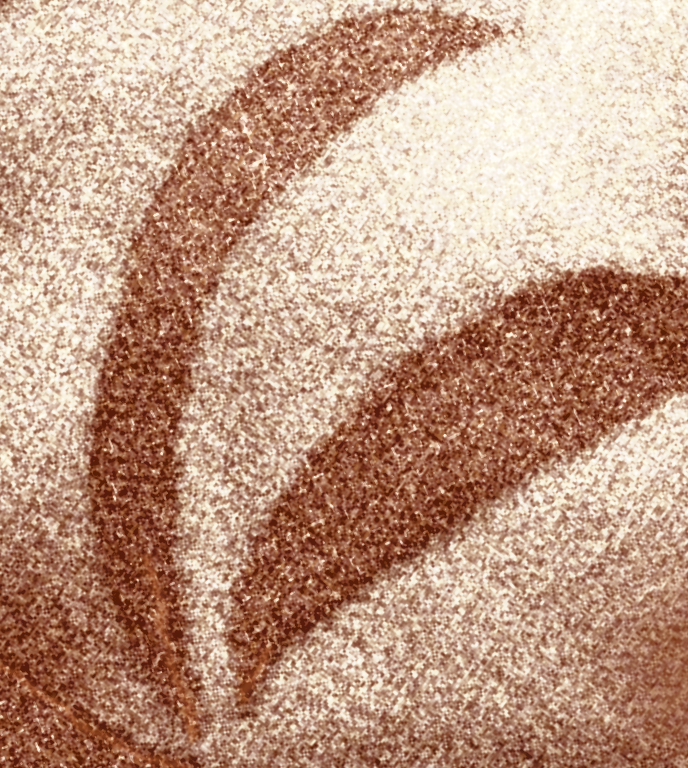
Write a Shadertoy shader that draws this texture.

```glsl
float hash(vec2 p) {
    return fract(sin(dot(p, vec2(127.1, 311.7))) * 43758.5453);
}

float noise(vec2 p) {
    vec2 i = floor(p), f = fract(p);
    f = f * f * (3.0 - 2.0 * f);
    return mix(mix(hash(i), hash(i + vec2(1, 0)), f.x),
               mix(hash(i + vec2(0, 1)), hash(i + vec2(1, 1)), f.x), f.y);
}

float fbm(vec2 p) {
    float sum = 0.0, amp = 0.5;
    for (int i = 0; i < 4; i++) {
        sum += amp * noise(p);
        p = mat2(1.6, 1.2, -1.2, 1.6) * p + 7.3;
        amp *= 0.5;
    }
    return sum;
}

// Soft elliptical spot
float spot(vec2 p, vec2 center, vec2 radius) {
    vec2 q = (p - center) / radius;
    return exp(-dot(q, q));
}

// Capsule whose radius (z) varies between its ends
float taper(vec2 p, vec3 a, vec3 b) {
    vec2 ba = b.xy - a.xy;
    float h = clamp(dot(p - a.xy, ba) / dot(ba, ba), 0.0, 1.0);
    return length(p - a.xy - h * ba) - mix(a.z, b.z, h);
}

float slash(vec2 p, vec3 path[12]) {
    float d = 1e3;
    for (int i = 0; i < 11; i++) d = min(d, taper(p, path[i], path[i + 1]));
    return d;
}

float line(float d, float width) {
    return exp(-d * d / (width * width));
}

vec3 crustRamp(float tone) {
    vec3 stops[6] = vec3[6](
        vec3(0.32, 0.12, 0.06), vec3(0.49, 0.25, 0.16), vec3(0.58, 0.39, 0.30),
        vec3(0.71, 0.55, 0.46), vec3(0.85, 0.74, 0.65), vec3(0.96, 0.92, 0.84));
    vec3 color = stops[0];
    for (int i = 1; i < 6; i++)
        color = mix(color, stops[i], clamp(tone * 5.0 - float(i - 1), 0.0, 1.0));
    return mix(color, vec3(1.0, 0.99, 0.96), clamp((tone - 1.0) * 3.0, 0.0, 1.0));
}

// Broad light and flour cover
float flourTone(vec2 p) {
    float t = 0.86;
    t += 0.26 * spot(p, vec2(0.67, 0.80), vec2(0.26, 0.20));
    t += 0.17 * spot(p, vec2(0.80, 1.00), vec2(0.25, 0.12));
    t += 0.12 * spot(p, vec2(0.17, 0.96), vec2(0.20, 0.09));
    t += 0.13 * spot(p, vec2(0.85, 0.43), vec2(0.14, 0.09));
    t += 0.15 * spot(p, vec2(0.27, 0.22), vec2(0.04, 0.15));
    t += 0.08 * spot(p, vec2(0.06, 0.58), vec2(0.09, 0.12));
    t -= 0.15 * spot(p, vec2(0.91, 0.78), vec2(0.05, 0.15));
    t -= 0.28 * spot(p, vec2(0.00, 0.75), vec2(0.06, 0.06));
    t -= 0.10 * spot(p, vec2(0.14, 0.83), vec2(0.10, 0.10));
    t -= 0.46 * spot(p, vec2(0.04, 0.16), vec2(0.17, 0.20));
    t -= 0.20 * spot(p, vec2(0.46, 0.57), vec2(0.10, 0.07));
    t -= 0.14 * spot(p, vec2(0.32, 0.46), vec2(0.07, 0.14));
    t -= 0.36 * spot(p, vec2(0.91, 0.11), vec2(0.14, 0.17));
    t -= 0.32 * spot(p, vec2(0.58, 0.00), vec2(0.30, 0.07));
    t -= 0.40 * spot(p, vec2(0.00, 1.00), vec2(0.03, 0.02));
    return t - 0.12 * smoothstep(0.45, 0.15, p.y);
}

void mainImage(out vec4 fragColor, in vec2 fragCoord) {
    vec2 p = fragCoord / iResolution.y;
    vec3 longPath[12] = vec3[12](
        vec3(0.671, 0.961, 0.002), vec3(0.573, 0.954, 0.034), vec3(0.475, 0.926, 0.055),
        vec3(0.378, 0.863, 0.068), vec3(0.304, 0.783, 0.069), vec3(0.238, 0.690, 0.060),
        vec3(0.208, 0.596, 0.055), vec3(0.182, 0.479, 0.058), vec3(0.171, 0.375, 0.057),
        vec3(0.185, 0.245, 0.048), vec3(0.212, 0.154, 0.038), vec3(0.254, 0.043, 0.008));
    vec3 widePath[12] = vec3[12](
        vec3(1.000, 0.600, 0.050), vec3(0.911, 0.577, 0.066), vec3(0.781, 0.546, 0.108),
        vec3(0.727, 0.522, 0.110), vec3(0.677, 0.499, 0.110), vec3(0.573, 0.434, 0.108),
        vec3(0.488, 0.362, 0.095), vec3(0.417, 0.290, 0.080), vec3(0.365, 0.225, 0.060),
        vec3(0.332, 0.167, 0.033), vec3(0.314, 0.082, 0.005), vec3(0.313, 0.075, 0.002));

    // Ragged slash outlines and the lower left seam
    vec2 rough = vec2(fbm(p * 38.0), fbm(p * 38.0 + 19.0)) - 0.47;
    vec2 q = p + 0.020 * rough;
    float dLong = slash(q, longPath), dWide = slash(q, widePath);
    float inLong = smoothstep(0.008, -0.012, dLong);
    float inWide = smoothstep(0.010, -0.014, dWide);
    float seam = q.y - (0.145 - 0.85 * q.x + 1.15 * q.x * q.x);
    float seamSpan = smoothstep(0.29, 0.25, p.x);
    float inSeam = smoothstep(0.010, -0.006, seam) * seamSpan;
    float crust = max(max(inLong, inWide), inSeam);

    // Tones of flour and exposed crust
    float tone = flourTone(p) + 0.26 * (fbm(p * 13.0) - 0.47);
    tone -= 0.12 * (line(max(dLong, 0.0), 0.020) + line(max(dWide, 0.0), 0.024));
    float longTone = mix(0.24, 0.52, smoothstep(0.48, 0.78, p.y));
    float streak = sin(dLong * 330.0 + 9.0 * rough.x);
    longTone += 0.06 * streak * smoothstep(-0.07, -0.01, dLong);
    float dusted = spot(p, vec2(0.67, 0.46), vec2(0.20, 0.08));
    tone = mix(tone, longTone, inLong);
    tone = mix(tone, 0.26 + 0.15 * dusted, inWide);
    tone = mix(tone, 0.28, inSeam);
    tone += crust * 0.30 * (fbm(p * 24.0) - 0.47);

    // Shadows under the wide slash, along outlines and over the seam
    float facing = slash(q + vec2(0.012, -0.016), widePath) - dWide;
    float lowerSide = smoothstep(0.0, 0.016, facing) * smoothstep(0.86, 0.60, p.x);
    tone -= 0.22 * line(dWide + 0.002, 0.016) * lowerSide;
    tone -= 0.08 * line(dLong + 0.004, 0.010);
    tone -= 0.22 * line(seam - 0.004, 0.009) * seamSpan;

    // Fine flour grains, calmer in bright flour and on the bare lower right
    float bare = spot(p, vec2(0.91, 0.12), vec2(0.11, 0.13));
    vec2 fine = mat2(0.8, 0.6, -0.6, 0.8) * p;
    vec2 coarse = mat2(0.92, -0.39, 0.39, 0.92) * p;
    float grain = 0.66 * (noise(fine * 310.0) - 0.5) + 0.55 * (noise(coarse * 180.0 + 31.0) - 0.5);
    float flakes = smoothstep(0.68, 0.92, noise(coarse * vec2(215.0, 180.0) + 83.0));
    grain *= mix(1.0, 0.65, smoothstep(0.85, 1.15, tone));
    tone += grain * mix(1.0, 0.45, bare);
    tone += 0.40 * flakes * crust;
    vec3 color = crustRamp(tone);
    float reddish = max(max(crust, bare), spot(p, vec2(0.03, 0.10), vec2(0.15, 0.18)));
    color += vec3(0.025, -0.012, -0.025) * reddish;
    float tint = noise(fine * 95.0 + 11.0) - 0.5;
    color += vec3(0.01, 0.015, -0.04) * tint;

    // Amber flecks and baked ridges
    float fleck = smoothstep(0.80, 0.95, noise(fine * 125.0 + 47.0));
    float ridge = line(taper(q, vec3(0.192, 0.27, 0.0), vec3(0.252, 0.035, 0.0)), 0.007);
    ridge = max(ridge, line(seam + 0.009, 0.006) * seamSpan);
    ridge = max(ridge, line(taper(q, vec3(0.345, 0.155, 0.0), vec3(0.315, 0.09, 0.0)), 0.007));
    color = mix(color, vec3(0.74, 0.49, 0.26), fleck * mix(0.10, 0.40, crust));
    color = mix(color, vec3(0.74, 0.41, 0.21), 0.42 * ridge);
    fragColor = vec4(clamp(color, 0.0, 1.0), 1.0);
}
```
